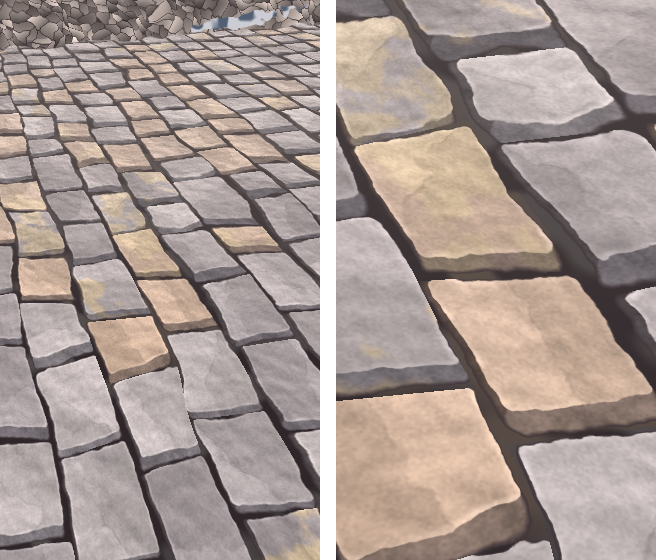
Left: the whole. Right: its middle third, enlarged.
Write a WebGL 2 fragment shader that draws this texture.

```glsl
#version 300 es
precision highp float;
// Field of rough paving blocks receding in perspective to a heap of rubble.
// Each pixel is projected onto the ground, where jittered columns of blocks are
// drawn as a top face over a darker body; the heap is made of Voronoi chips.
uniform vec2 u_resolution;
out vec4 fragColor;

const vec3 SHADOW = vec3(0.18, 0.15, 0.16);

float hash(vec2 p) {
  vec3 q = fract(p.xyx * vec3(0.1031, 0.1030, 0.0973));
  q += dot(q, q.yzx + 33.33);
  return fract((q.x + q.y) * q.z);
}

float noise(vec2 p) {
  vec2 i = floor(p), f = fract(p);
  f = f * f * (3.0 - 2.0 * f);
  return mix(mix(hash(i), hash(i + vec2(1, 0)), f.x),
             mix(hash(i + vec2(0, 1)), hash(i + vec2(1, 1)), f.x), f.y);
}

float fbm(vec2 p) {
  float sum = 0.0, amp = 0.5;
  for (int i = 0; i < 5; i++) {
    sum += amp * noise(p);
    p = mat2(1.6, 1.2, -1.2, 1.6) * p + 7.3;
    amp *= 0.5;
  }
  return sum;
}

float roundBox(vec2 p, vec2 lo, vec2 hi, float r) {
  vec2 q = abs(p - 0.5 * (lo + hi)) - 0.5 * (hi - lo) + r;
  return length(max(q, 0.0)) + min(max(q.x, q.y), 0.0) - r;
}

// Jittered and slightly tilted joint at the start of a row
float joint(float col, float row, float across) {
  vec2 id = vec2(col, row);
  return row + 0.15 + 0.4 * hash(id + 40.7) + 0.26 * (hash(id + 81.3) - 0.5) * across;
}

vec3 paving(vec2 ground, float depth, float px) {
  // Find the block: columns run away from the viewer and widen to the right
  float wide = step(0.62, ground.x);
  float x = (ground.x - 0.62) / mix(0.14, 0.168, wide) + 3.0;
  x += 0.3 * (noise(ground * vec2(4.0, 5.0)) - 0.5);
  float col = floor(x), across = x - col;
  float y = (ground.y - 0.16 * ground.x) / 0.18 + hash(vec2(col, 5.0));
  float row = floor(y);
  if (y < joint(col, row, across)) row -= 1.0;
  float front = joint(col, row, across), back = joint(col, row + 1.0, across);
  vec2 id = vec2(col, row) + 20.0;

  // Position and size in the block, relative to its distance
  vec2 scale = vec2(0.14, 0.18 * depth);
  vec2 size = vec2(1.0, back - front) * scale;
  vec2 local = vec2(across, y - front) * scale;
  vec2 grain = vec2(across * 0.14, (y - front) * 0.18) + id * 3.7;
  vec2 rough = local + 0.008 * (vec2(fbm(grain * 50.0), fbm(grain * 50.0 + 19.0)) - 0.5);
  rough += 0.012 * (vec2(noise(grain * 17.0), noise(grain * 17.0 + 9.0)) - 0.5);
  rough.x += 0.09 * (hash(id + 15.0) - 0.5) * (local.y - 0.5 * size.y);

  // Top face and the body that shows below and to the left of it
  float far = smoothstep(0.9, 0.35, depth);
  vec2 lo = vec2(0.006 + 0.022 * min(ground.x, 1.0) * hash(id + 8.0), 0.009 + 0.016 * hash(id + 2.0));
  lo.y = min(lo.y, size.y * 0.26);
  vec2 hi = size - vec2(0.001 + 0.006 * hash(id + 21.0), 0.001);
  float top = roundBox(rough, lo, hi, 0.007);
  float body = roundBox(rough, vec2(0.001 + 0.4 * lo.x, 0.001), hi + 0.001, 0.010);

  // Stone colour: mauve grey, some sandstone, some ochre stains
  vec3 stone = mix(vec3(0.60, 0.56, 0.57), vec3(0.76, 0.72, 0.715), hash(id + 3.1));
  float sandy = smoothstep(0.83, 0.93, hash(id + 9.4) + 0.1 * far);
  stone = mix(stone, vec3(0.81, 0.68, 0.58), 0.85 * sandy);
  float stain = smoothstep(0.44, 0.56, fbm(grain * 15.0)) * step(0.85, hash(id + 6.2));
  stone = mix(stone, vec3(0.83, 0.73, 0.58), 0.75 * stain);
  stone = mix(stone, vec3(0.81, 0.76, 0.74), 0.45 * far);

  // Broad split planes with a ledge between them
  float turn = 6.283 * hash(id + 12.0);
  vec2 lean = vec2(cos(turn), sin(turn));
  float plane = dot(lean, (local - 0.5 * size) / scale) + 0.5 * (fbm(grain * 22.0) - 0.5);
  float ledgeAt = plane - 0.3 * (hash(id + 13.0) - 0.3);
  float ledge = smoothstep(-0.02, 0.02, ledgeAt);
  float ledgeLine = smoothstep(0.03, 0.0, abs(ledgeAt)) * noise(grain * 55.0);

  // Fine grain, relief and pale chipped rim
  float relief = fbm(grain * 30.0) - fbm(grain * 30.0 + vec2(0.18, 0.28));
  float speck = noise(grain * 380.0) - 0.5;
  vec3 face = stone * (0.98 + 0.08 * plane + 0.07 * ledge - 0.12 * ledgeLine);
  face *= 1.0 + 0.42 * relief + 0.09 * speck;
  face += 0.13 * smoothstep(-0.006, -0.001, top) * noise(grain * 60.0);

  // Front sides catch some light, left sides lie in shade
  float leftSide = smoothstep(-0.002, 0.002, (local.y - lo.y) - (local.x - lo.x));
  vec3 side = stone * mix(vec3(0.69, 0.69, 0.72), vec3(0.48, 0.46, 0.47), leftSide);
  side *= 0.95 + 0.7 * relief + 0.14 * speck;
  side = mix(SHADOW * 1.4, side, smoothstep(0.0, 0.005, -body));
  side = mix(side, stone * 0.66, 0.4 * far);

  // Joints open into deep shadow and close along their length
  float open = smoothstep(0.25, 0.5, noise(ground * vec2(26.0, 18.0)));
  vec3 gap = mix(stone * 0.5, SHADOW, 0.3 + 0.7 * open);
  gap = mix(gap, vec3(0.45, 0.41, 0.40), 0.6 * far);
  vec3 color = mix(gap, side, smoothstep(px, -px, body));
  return mix(color, face, smoothstep(px, -px, top));
}

vec3 rubble(vec2 p, float px) {
  // Nearest and second nearest chip centres
  vec2 q = p * vec2(50.0, 66.0) + 1.2 * noise(p * 30.0);
  vec2 id = vec2(0.0), offset = vec2(0.0);
  float near = 9.0, next = 9.0;
  for (int k = 0; k < 9; k++) {
    vec2 cell = floor(q) + vec2(k % 3, k / 3) - 1.0;
    vec2 d = cell + vec2(hash(cell), hash(cell + 31.0)) - q;
    float dist = abs(d.x) + 0.8 * abs(d.y + 0.4 * d.x);
    if (dist < near) { next = near; near = dist; id = cell; offset = d; }
    else next = min(next, dist);
  }
  vec3 chip = mix(vec3(0.42, 0.38, 0.37), vec3(0.78, 0.72, 0.69), hash(id + 7.0));
  float turn = 6.283 * hash(id + 4.0);
  chip *= 0.94 + 0.35 * dot(offset, vec2(cos(turn), sin(turn))) - 0.15 * offset.y;
  vec3 dark = mix(SHADOW * 1.3, chip * 0.7, noise(q * 0.7));
  vec3 color = mix(dark, chip, smoothstep(0.0, 0.10 + 30.0 * px, next - near));

  // Crumpled sheets lying on the heap
  vec2 s = (p - vec2(0.43, 0.962 + 0.2 * (p.x - 0.43))) / vec2(0.08, 0.010);
  float sheet = smoothstep(1.1, 0.9, length(s) + 1.3 * (noise(p * 90.0) - 0.5));
  vec3 cloth = mix(vec3(0.32, 0.37, 0.45), vec3(0.80, 0.80, 0.83), smoothstep(0.25, 0.5, noise(p * 65.0)));
  return mix(color, cloth, sheet);
}

void main() {
  vec2 p = gl_FragCoord.xy / u_resolution.y;
  float px = 1.0 / u_resolution.y;
  float depth = 1.208 - p.y;
  vec2 ground = vec2((p.x + 0.109) / depth, 1.0 / depth);
  float heapFoot = 0.912 + 0.085 * p.x + 0.014 * (noise(p * 45.0) - 0.5);
  vec3 color = paving(ground, depth, px / depth);
  color = mix(color, rubble(p, px), smoothstep(-px, px, p.y - heapFoot));
  fragColor = vec4(color, 1.0);
}
```
